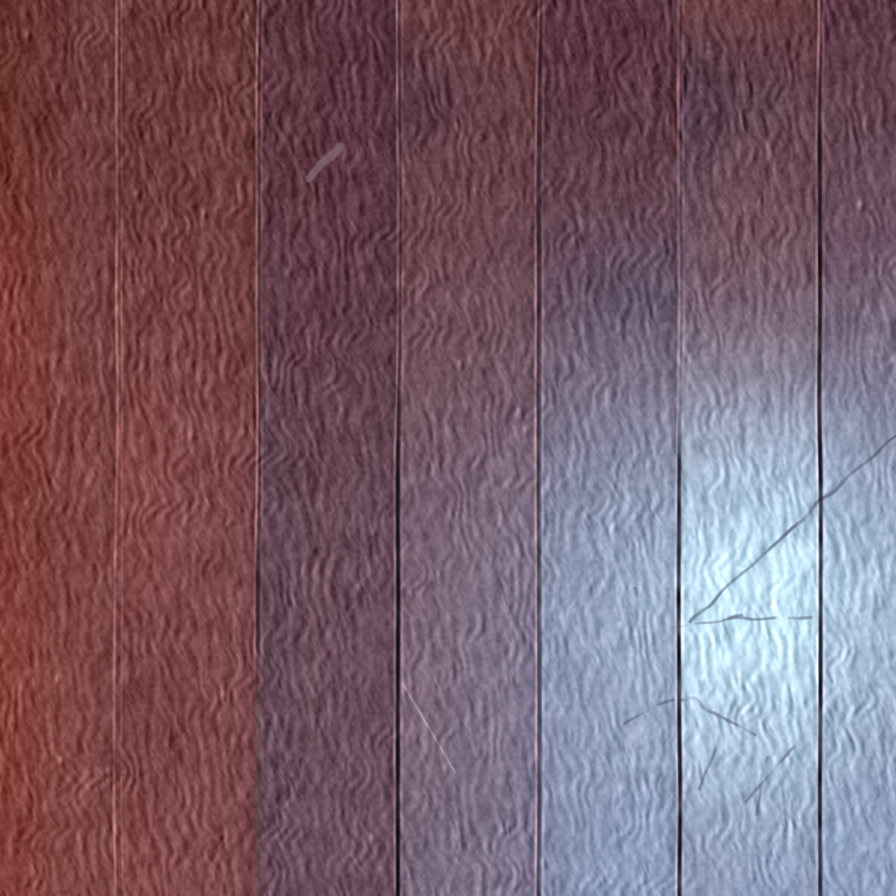
This texture is drawn by a WebGL 1 fragment shader. Its source:

```glsl
precision highp float;
// Worn red-brown planks with vertical seams and a cold window glare at lower right.
// Embossed, warped waves and noise make the rippled grain; seams come from one repeated
// distance whose gap opens differently per seam; scratches are line segments.

uniform vec2 u_resolution;

float hash(vec2 p) {
  vec3 q = fract(p.xyx * 0.1031);
  q += dot(q, q.yzx + 33.33);
  return fract((q.x + q.y) * q.z);
}

float noise(vec2 p) {
  vec2 i = floor(p), f = fract(p);
  f = f * f * (3.0 - 2.0 * f);
  return mix(mix(hash(i), hash(i + vec2(1, 0)), f.x),
             mix(hash(i + vec2(0, 1)), hash(i + vec2(1, 1)), f.x), f.y);
}

// Height of the rippled varnish: branching, mostly upright ridges
float ripple(vec2 p) {
  float wave = sin(430.0 * p.x + 60.0 * p.y + 13.0 * noise(p * vec2(30.0, 36.0)));
  p.x += 0.011 * noise(p * vec2(38.0, 42.0)) + 0.2 * p.y;
  return 0.2 * wave + noise(p * vec2(135.0, 52.0) + 7.0)
       + 0.55 * noise(p * vec2(240.0, 125.0) + 31.0);
}

// Soft-edged stroke from a to b
float stroke(vec2 p, vec2 a, vec2 b, float halfWidth) {
  vec2 ab = b - a;
  float d = length(p - a - ab * clamp(dot(p - a, ab) / dot(ab, ab), 0.0, 1.0));
  float soft = 0.0008 + 0.7 / u_resolution.y;
  return 1.0 - smoothstep(halfWidth - soft, halfWidth + soft, d);
}

// Soft-edged vertical line at signed distance d
float band(float d, float halfWidth) {
  float soft = 0.0008 + 0.6 / u_resolution.x;
  return 1.0 - smoothstep(halfWidth - soft, halfWidth + soft, abs(d));
}

void main() {
  vec2 p = gl_FragCoord.xy / u_resolution;

  // Plank layout
  float pitch = 0.1567;
  float across = (p.x - 0.1315) / pitch;
  float plank = floor(across);
  float seam = floor(across + 0.5);
  float x = mix(p.x, 0.1315 + (plank + 0.5) * pitch, 0.5);

  // Wood: warm red on the left, plum elsewhere, with cool stains
  float cloud = noise(p * vec2(7.0, 4.5) + 3.0 * plank);
  vec3 red = mix(vec3(0.485, 0.235, 0.21), vec3(0.475, 0.265, 0.26), smoothstep(0.0, 0.1, p.x));
  red *= 0.96 + 0.13 * cloud - 0.15 * smoothstep(0.5, 1.0, p.y);
  vec3 plum = mix(vec3(0.41, 0.245, 0.27), vec3(0.355, 0.21, 0.255), mod(plank, 2.0));
  plum = mix(plum, vec3(0.25, 0.19, 0.27), 0.65 * smoothstep(0.55, 0.95, cloud));
  vec3 col = mix(red, plum, smoothstep(0.17, 0.42, x));

  // Reflected light: a broad slate sheen, bluer low on the right, then a bright pool
  float sheen = smoothstep(0.14, 0.66, x)
              * (1.0 - smoothstep(0.22, 0.95, p.y - 0.3 * (x - 0.5)));
  float cool = smoothstep(0.46, 0.7, x) * (1.0 - smoothstep(0.4, 0.78, p.y));
  vec3 slate = mix(vec3(0.51, 0.45, 0.53), vec3(0.54, 0.60, 0.73), cool);
  col = mix(col, slate, sheen * (0.93 + 0.2 * (cloud - 0.5)));
  vec2 g = (vec2(x, p.y) - vec2(0.855, 0.32)) / vec2(0.16, p.y < 0.32 ? 0.22 : 0.20);
  float glare = exp(-dot(g, g));
  col = mix(col, vec3(0.78, 0.91, 0.99), glare);

  // Embossed grain and streaky sparkle
  vec2 e = vec2(0.0017, -0.0009);
  float relief = ripple(p + e) - ripple(p - e);
  float patches = 0.75 + 0.5 * noise(p * 14.0);
  float streak = noise(p * vec2(170.0, 34.0)) - 0.5;
  col += relief * patches * vec3(0.17, 0.155, 0.16) * (0.9 + 0.5 * glare);
  col += streak * (0.025 + 0.2 * glare) * vec3(0.9, 1.0, 1.0);
  col += 0.05 * (noise(p * vec2(40.0, 60.0)) - 0.5);
  col += 0.06 * (noise(p * vec2(300.0, 260.0)) - 0.5);

  // Small dents: at most one per cell
  vec2 cell = floor(p * 11.0);
  vec2 spot = (fract(p * 11.0) - 0.25 - 0.5 * vec2(hash(cell), hash(cell + 17.0))) * vec2(1.4, 0.8);
  vec2 shade = spot - vec2(0.05, -0.03);
  col += step(0.82, hash(cell + 41.0)) * 0.17
       * (exp(-500.0 * dot(spot, spot)) - 0.7 * exp(-500.0 * dot(shade, shade)));

  // Fine scratches scattered over the bright pool
  for (int k = 0; k < 8; k++) {
    float n = float(k);
    vec2 a = vec2(0.64 + 0.26 * hash(vec2(n, 3.0)), 0.07 + 0.25 * hash(vec2(n, 8.0)));
    float turn = 3.14 * hash(vec2(n, 5.0));
    vec2 b = a + (0.03 + 0.07 * hash(vec2(n, 12.0))) * vec2(cos(turn), sin(turn));
    vec2 bent = p + 0.009 * (noise(p * 45.0) - 0.5);
    float broken = smoothstep(0.15, 0.6, noise(p * 70.0));
    col = mix(col, vec3(0.32, 0.36, 0.45), 0.55 * broken * stroke(bent, a, b, 0.0016));
  }

  // Long dark crack, pale gouge and pale hairlines
  vec2 w = p + 0.01 * (vec2(noise(p * 34.0), noise(p * 34.0 + 50.0)) - 0.5);
  float crack = max(stroke(w, vec2(0.77, 0.305), vec2(0.914, 0.44), 0.0017),
                    stroke(w, vec2(0.914, 0.44), vec2(1.01, 0.52), 0.0017));
  col = mix(col, vec3(0.27, 0.29, 0.38), crack * (0.3 + 0.5 * noise(p * 60.0)));
  col = mix(col, vec3(0.54, 0.43, 0.47), 0.7 * stroke(w, vec2(0.344, 0.801), vec2(0.376, 0.839), 0.004));
  col += 0.16 * stroke(p, vec2(0.449, 0.238), vec2(0.508, 0.138), 0.001);
  col += 0.06 * stroke(w, vec2(0.566, 0.993), vec2(0.52, 0.857), 0.0015);

  // Seams: pale worn lips, soft shade, and a dark gap opening toward the bottom
  float d = p.x - 0.1315 - seam * pitch + 0.002 * (noise(vec2(p.y * 9.0, seam)) - 0.5);
  float top = seam < 1.5 ? 0.42 : seam < 2.5 ? 0.56 : seam < 3.5 ? 0.95 : seam < 4.5 ? 0.52 : 0.9;
  float depth = seam < 0.5 ? 0.0 : seam < 1.5 ? 0.7 * smoothstep(0.24, 0.32, p.y) : seam == 3.0 ? 0.55 : 0.95;
  float open = 1.0 - smoothstep(top - 0.08, top + 0.06, p.y);
  float gap = depth * mix(seam == 4.0 ? 0.05 : 0.4, 1.0, open) * (0.65 + 0.45 * noise(vec2(p.y * 60.0, seam)));
  float wear = 0.4 + 0.8 * noise(vec2(p.y * 32.0, seam * 5.0));
  if (seam == 1.0) wear *= mix(0.2, 1.0, smoothstep(0.22, 0.3, p.y));
  col *= 1.0 - 0.15 * exp(-abs(d + 0.004) * 170.0);
  float lips = band(d + 0.0036 * (0.3 + 0.7 * open), 0.0016) + 0.5 * band(d - 0.0046, 0.0013);
  col += wear * lips * vec3(0.24, 0.185, 0.185);
  float halfGap = mix(0.0012, 0.002, open);
  col = mix(col, vec3(0.07, 0.06, 0.09), min(gap, 1.0) * band(d - 0.0012 * (1.0 - open), halfGap));

  gl_FragColor = vec4(clamp(col, 0.0, 1.0), 1.0);
}
```
